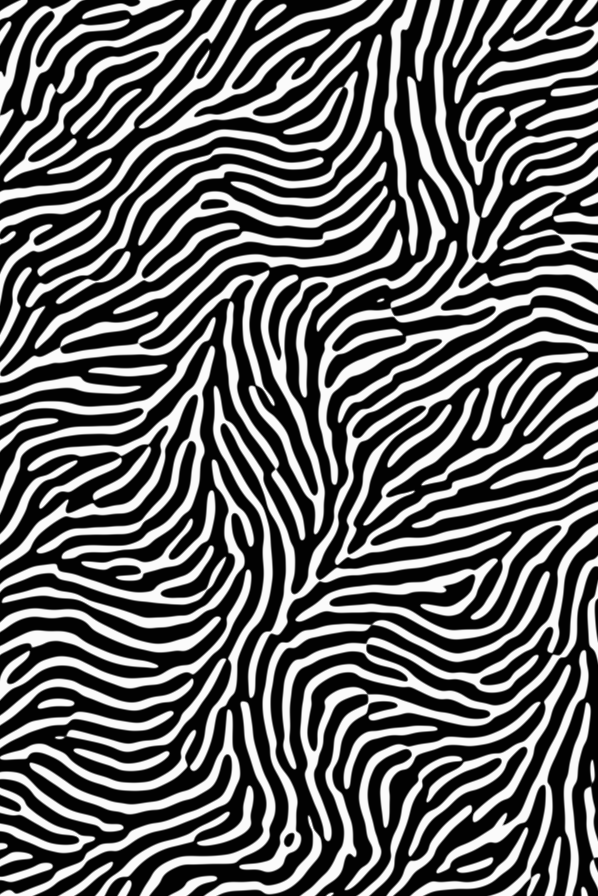
This pattern is drawn by a WebGL 1 fragment shader. Its source:

```glsl
precision highp float;
uniform vec2 u_resolution;

const float TAU = 6.2831853;
const float PERIOD = 0.0228;      // line spacing, in canvas heights
const float CELL = 0.86;          // wavelet spacing, in periods
const float REACH = 2.0;          // wavelet radius, in cells
const float MAIN_ANGLE = 0.72;    // mean line direction, radians
const float ANGLE_SPREAD = 2.6;   // how far directions wander
const float DOMAIN_SIZE = 10.0;   // size of direction domains, in cells
const float LEVEL = 0.30;         // higher gives thinner lines
const float END_ROUNDING = 0.6;   // fades the wave where lines break off
const float EDGE = 0.0014;        // half width of the edge, in canvas heights
const vec2 SEED = vec2(37.0, 91.0);
const vec3 INK = vec3(0.008);
const vec3 LINE = vec3(0.985);

vec3 hash3(vec2 p) {
  vec3 q = fract((p + SEED).xyx * vec3(0.1031, 0.1030, 0.0973));
  q += dot(q, q.yxz + 33.33);
  return fract((q.xxy + q.yzz) * q.zyx);
}

float cornerSlope(vec2 corner, vec2 offset) {
  float a = TAU * hash3(corner + 211.0).x;
  return dot(vec2(cos(a), sin(a)), offset);
}

float gradientNoise(vec2 p) {
  vec2 i = floor(p), f = p - i;
  vec2 u = f * f * f * (f * (f * 6.0 - 15.0) + 10.0);
  vec2 e = vec2(1.0, 0.0);
  float low = mix(cornerSlope(i, f), cornerSlope(i + e, f - e), u.x);
  float high = mix(cornerSlope(i + e.yx, f - e.yx), cornerSlope(i + 1.0, f - 1.0), u.x);
  return mix(low, high, u.y);
}

// Wave vector across the local line direction
vec2 waveAt(vec2 p) {
  float a = MAIN_ANGLE + ANGLE_SPREAD * gradientNoise(p / DOMAIN_SIZE);
  return TAU * CELL * vec2(-sin(a), cos(a));
}

vec2 wavelet(vec2 cell, vec3 h) {
  return cell + 0.15 + 0.7 * h.xy;
}

// Phase of a wavelet, brought into step with its random neighbours
float alignedPhase(vec2 cell, vec2 center, vec2 wave) {
  vec2 sum = vec2(0.0);
  for (int y = -1; y <= 1; y++) {
    for (int x = -1; x <= 1; x++) {
      vec2 other = cell + vec2(float(x), float(y));
      vec3 h = hash3(other);
      vec2 d = center - wavelet(other, h);
      float phase = TAU * h.z + dot(wave, d);
      sum += exp(-dot(d, d)) * vec2(cos(phase), sin(phase));
    }
  }
  return atan(sum.y, sum.x);
}

void main() {
  float unit = PERIOD * CELL;
  vec2 p = gl_FragCoord.xy / u_resolution.y / unit;
  vec2 home = floor(p);

  // Sum of complex wavelets with its derivatives
  vec2 z = vec2(0.0), zx = vec2(0.0), zy = vec2(0.0);
  for (int y = -2; y <= 2; y++) {
    for (int x = -2; x <= 2; x++) {
      vec2 cell = home + vec2(float(x), float(y));
      vec2 center = wavelet(cell, hash3(cell));
      vec2 d = p - center;
      float f = 1.0 - dot(d, d) / (REACH * REACH);
      if (f > 0.0) {
        vec2 wave = waveAt(center);
        float phase = alignedPhase(cell, center, wave) + dot(wave, d);
        vec2 e = vec2(cos(phase), sin(phase));
        vec2 turned = vec2(-e.y, e.x);
        float w = f * f * f;
        vec2 dw = -6.0 * f * f * d / (REACH * REACH);
        z += w * e;
        zx += dw.x * e + w * wave.x * turned;
        zy += dw.y * e + w * wave.y * turned;
      }
    }
  }

  // Even out the amplitude, then turn the level into a distance
  float size = sqrt(dot(z, z) + END_ROUNDING * END_ROUNDING);
  float value = z.x / size;
  vec2 slope = vec2(zx.x, zy.x) / size
             - value * vec2(dot(z, zx), dot(z, zy)) / (size * size);
  float dist = unit * (value - LEVEL) / max(length(slope), 0.2 * TAU * CELL);

  float edge = max(EDGE, 0.7 / u_resolution.y);
  gl_FragColor = vec4(mix(INK, LINE, smoothstep(-edge, edge, dist)), 1.0);
}
```
